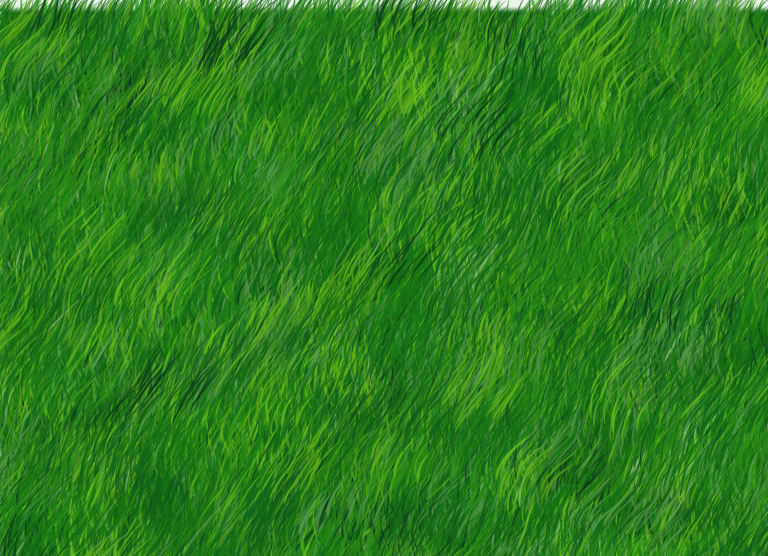
This texture is drawn by a Shadertoy shader. Its source:

```glsl
// Dense windswept meadow grass: layered curved blades in coloured tufts.

vec3 hash3(vec3 p) {
    p = fract(p * vec3(0.1031, 0.1030, 0.0973));
    p += dot(p, p.yxz + 33.33);
    return fract((p.xxy + p.yxx) * p.zyx);
}

// Cellular noise: random value of the nearest tuft centre
float tuftValue(vec2 p, float group) {
    vec2 cell = floor(p - 0.5);
    float nearest = 9.0, value = 0.0;
    for (int n = 0; n < 4; n++) {
        vec2 c = cell + vec2(n & 1, n >> 1);
        vec3 rnd = hash3(vec3(c, group + 71.0));
        float d = length(c + 0.2 + 0.6 * rnd.xy - p);
        if (d < nearest) { nearest = d; value = rnd.z; }
    }
    return value;
}

// Layered sines: slow drift of the light and of the meadow's upper edge
float drift(vec2 p) {
    return (sin(p.x * 9.0 + 3.0 * sin(p.y * 7.0))
          + sin(p.y * 17.0 - p.x * 6.0 + 2.0 * sin(p.x * 11.0))) * 0.5;
}

vec3 grassColor(float k) {
    if (k < 0.28) return vec3(0.08, 0.44, 0.07);   // mid green
    if (k < 0.50) return vec3(0.16, 0.53, 0.08);   // fresh green
    if (k < 0.65) return vec3(0.06, 0.37, 0.10);   // deep green
    if (k < 0.68) return vec3(0.04, 0.22, 0.10);   // shadow
    if (k < 0.85) return vec3(0.38, 0.69, 0.10);   // yellow green
    if (k < 0.985) return vec3(0.31, 0.56, 0.28);  // grey green
    return vec3(0.56, 0.73, 0.50);                 // pale straw
}

void mainImage(out vec4 fragColor, in vec2 fragCoord) {
    vec2 p = fragCoord / iResolution.y;
    float pixel = 1.0 / iResolution.y;
    vec2 cellSize = vec2(0.025, 0.098);
    vec3 color = vec3(0.0);
    float remaining = 1.0;

    // Layers from front to back, each sheared along its own direction
    for (int layer = 0; layer < 60; layer++) {
        float id = float(layer);
        float group = floor(id / 6.0);
        vec3 look = hash3(vec3(id, 5.0, 9.0));
        float shear = mix(0.05, 0.8, look.x);

        // Gusts bend the blades differently from place to place
        float phase = p.y * 23.0 + 3.0 * sin(p.x * 6.0 + group) + group * 2.4;
        float gust = 0.012 * sin(phase);

        // One blade per cell; every column has its own vertical offset
        float x = p.x - shear * p.y + gust + look.y * cellSize.x;
        float column = floor(x / cellSize.x);
        x -= column * cellSize.x;
        float y = p.y + cellSize.y * hash3(vec3(column, id, 23.0)).x;
        float row = floor(y / cellSize.y);
        y -= row * cellSize.y;

        vec3 rnd = hash3(vec3(column, row, id * 3.0 + 17.0));
        vec3 style = fract(rnd * 91.7);
        float height = mix(0.052, 0.095, rnd.x);
        float rise = y - (cellSize.y - height) * rnd.y;
        float t = rise / height;
        if (t < 0.0 || t > 1.0) continue;

        // Curved, tapered stroke that stays inside its cell
        float curl = mix(0.15, 0.55, style.x);
        float tilt = mix(-0.04, 0.04, style.y);
        float left = height * (0.25 * curl + max(-tilt, 0.0)) + 0.003;
        float right = cellSize.x - height * max(tilt, 0.0) - 0.003;
        float bend = height * t * (curl * (t - 1.0) + tilt);
        float offset = x - mix(left, right, rnd.z);
        float slope = shear + curl * (2.0 * t - 1.0) + tilt - 0.276 * cos(phase);
        float dist = abs(offset - bend) / sqrt(1.0 + slope * slope);
        float halfWidth = mix(0.0011, 0.0024, style.z)
                        * (1.0 - t * t) * smoothstep(-0.15, 0.25, t);
        float cover = smoothstep(0.9 * pixel, -0.9 * pixel, dist - halfWidth);
        cover *= 0.78 * smoothstep(1.0, 0.85, t);
        if (cover <= 0.0) continue;

        // Ragged upper limit of the roots
        vec2 root = vec2(p.x + gust - shear * rise - offset, p.y - rise);
        float light = drift(root * 1.5);
        if (root.y > 0.955 + 0.02 * light) continue;

        // Most blades share the colour of their tuft
        float k = fract(style.x * 37.0);
        if (fract(style.y * 53.0) < 0.7)
            k = tuftValue(root * vec2(9.0, 13.0), group);
        vec3 blade = grassColor(k) * mix(0.88, 1.12, style.z);
        blade *= (0.93 + 0.12 * t) * (1.0 + 0.04 * light);
        color += remaining * cover * blade;
        remaining *= 1.0 - cover;
        if (remaining < 0.03) break;
    }

    // Ground, with bare paper along the top and left edges
    float bare = max(smoothstep(0.975, 0.99, p.y), smoothstep(0.008, 0.0, p.x));
    vec3 ground = mix(vec3(0.09, 0.39, 0.09), vec3(0.93, 0.96, 0.93), bare);
    fragColor = vec4(color + remaining * ground, 1.0);
}
```
